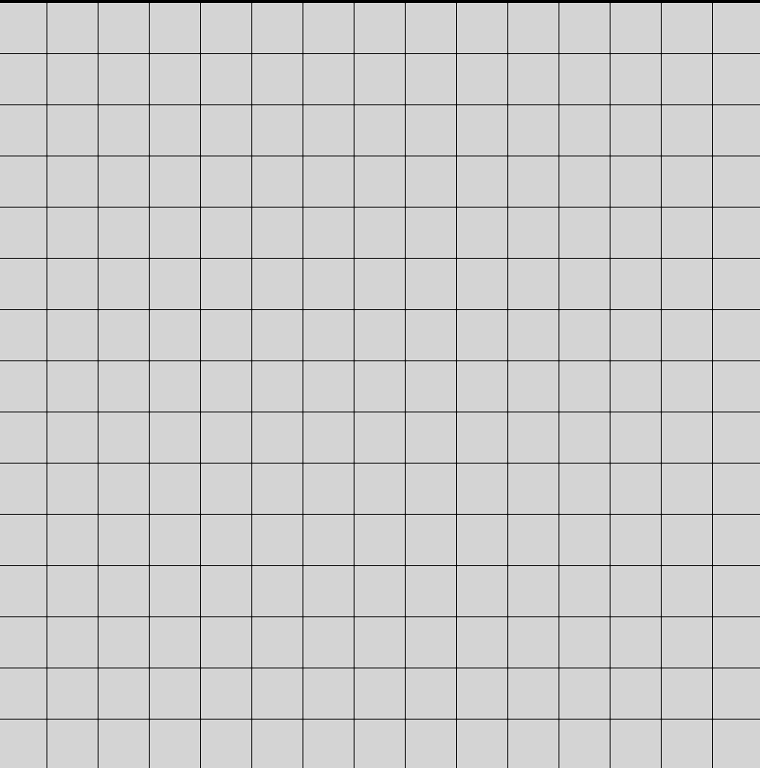
Give the GLSL for this pattern, as a Shadertoy shader.

```glsl
// Light grey square grid with thin dark lines, faint bright line edges and a black top border.

// Share of one pixel covered by a band of the given width, centred at distance 0.
float bandCoverage(float dist, float width, float pixel) {
    float upper = min(dist + 0.5 * pixel, 0.5 * width);
    float lower = max(dist - 0.5 * pixel, -0.5 * width);
    return clamp((upper - lower) / pixel, 0.0, 1.0);
}

// Signed distance to the nearest of the evenly spaced lines.
vec2 gridDistance(vec2 p, float cell) {
    return (fract(p / cell + 0.5) - 0.5) * cell;
}

void mainImage(out vec4 fragColor, in vec2 fragCoord) {
    // Canvas height is one unit; measure from the upper left corner.
    float pixel = 1.0 / iResolution.y;
    vec2 p = vec2(fragCoord.x, iResolution.y - fragCoord.y) * pixel;

    // Fifteen rows fill the height, and the square cells share that spacing.
    vec2 dist = gridDistance(p - vec2(0.0611, 0.0031), 1.0 / 15.0);

    // Pale edges lie beneath the dark line cores.
    float edgeX = bandCoverage(dist.x, 0.0042, pixel);
    float edgeY = bandCoverage(dist.y, 0.0042, pixel);
    vec3 color = mix(vec3(0.83), vec3(0.89), max(edgeX, edgeY));

    float lineX = bandCoverage(dist.x, 0.00125, pixel);
    float lineY = bandCoverage(dist.y, 0.00125, pixel);
    color *= (1.0 - lineX) * (1.0 - lineY);

    // Solid border along the top.
    color *= 1.0 - bandCoverage(p.y, 0.0078, pixel);

    fragColor = vec4(color, 1.0);
}
```
